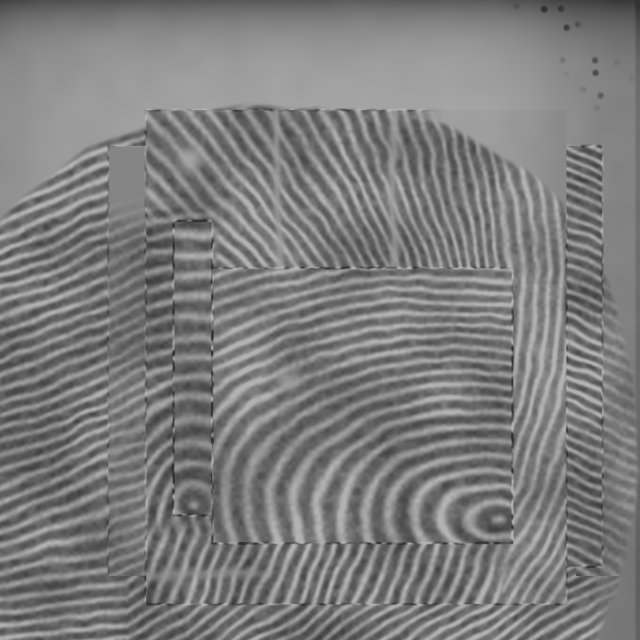
This pattern is drawn by a Shadertoy shader. Its source:

```glsl
// A gray fingerprint collage: rectangular patches of curved ridges over a larger faded print.
const float TAU = 6.2831853;

float hash(vec2 p) {
    p = fract(p * vec2(0.1031, 0.1137));
    p += dot(p, p.yx + 33.33);
    return fract((p.x + p.y) * p.x * 7.31);
}
float noise(vec2 p) {
    vec2 i = floor(p), f = fract(p);
    f = f * f * (3.0 - 2.0 * f);
    float low = mix(hash(i), hash(i + vec2(1, 0)), f.x);
    float high = mix(hash(i + vec2(0, 1)), hash(i + vec2(1, 1)), f.x);
    return mix(low, high, f.y);
}
vec2 wobble(vec2 p) {
    return vec2(noise(p), noise(p + 31.0)) - 0.5;
}
float boxDistance(vec2 p, vec2 a, vec2 b) {
    vec2 d = abs(p - 0.5 * (a + b)) - 0.5 * (b - a);
    return length(max(d, 0.0)) + min(max(d.x, d.y), 0.0);
}

// Ridge families: distance from a centre, and rays leaving a focus
float arcs(vec2 p, vec2 centre, float squash) {
    return length((p - centre) * vec2(squash, 1.0));
}
float rays(vec2 p, vec2 focus) {
    return atan(p.x - focus.x, focus.y - p.y);
}

// Skin ridges: narrow pale furrows between dark beaded lines
float ridgeTone(vec2 p, float phase, float mean, float contrast) {
    float grain = noise(p * 82.0);
    float fine = noise(p * 170.0 + 5.0);
    float blotch = noise(p * 13.0 + 7.0);
    float wave = cos(TAU * phase) + 0.2 * cos(2.0 * TAU * phase);
    float ink = wave < 0.0 ? 0.55 + 1.15 * grain : 0.75 + 0.4 * grain;
    return mean + contrast * wave * ink * (0.8 + 0.4 * blotch)
         + 0.07 * (fine - 0.5) + 0.15 * (blotch - 0.5);
}

// Lays a patch over the tone, with broken dashes along its border
float paste(vec2 p, float tone, float patchTone, float d, float dashes) {
    float pixel = 0.75 / iResolution.y;
    float dash = dashes * 0.65 * (noise(p * 125.0 + 3.0) - 0.55);
    tone = mix(tone, patchTone, 1.0 - smoothstep(-pixel, pixel, d));
    return tone + dash * (1.0 - smoothstep(0.0, 0.0035, abs(d)));
}
float spot(vec2 p, vec2 centre, float radius) {
    vec2 d = (p - centre) / radius;
    return exp(-dot(d, d));
}
float band(float x, float width) {
    return exp(-x * x / (width * width));
}

// Positive inside the rounded fingertip outline
float fingerDepth(vec2 p) {
    vec2 d = p - vec2(0.482, 0.703);
    d = pow(abs(d) / vec2(d.x < 0.0 ? 0.60 : 0.514, 0.54), vec2(2.3));
    return 1.0 - pow(d.x + d.y, 1.0 / 2.3);
}
float background(vec2 p) {
    float tone = 0.65 - 0.30 * exp(-p.y * 22.0) - 0.09 * exp(-p.x * 7.0);
    tone -= 0.14 * smoothstep(0.72, 1.0, p.x) + 0.05 * smoothstep(0.3, 1.0, p.y);
    return tone - 0.08 * smoothstep(0.990, 0.996, p.x) + 0.02 * (noise(p * 30.0) - 0.5);
}
// Dust scattered in a slanted band
float dust(vec2 p) {
    vec2 cell = floor(p * 38.0);
    vec2 centre = 0.3 + 0.4 * vec2(hash(cell), hash(cell + 19.0));
    float present = step(0.55, hash(cell + 41.0)) * band(p.x - 0.84 - 0.8 * p.y, 0.035);
    float size = 1.0 - smoothstep(0.08, 0.28, length(fract(p * 38.0) - centre));
    return present * size * step(p.y, 0.21);
}

void mainImage(out vec4 fragColor, in vec2 fragCoord) {
    vec2 p = fragCoord / iResolution.xy;
    p.y = 1.0 - p.y;
    vec2 q = p + 0.011 * wobble(p * 13.0) + 0.005 * wobble(p * 38.0);
    float backdrop = background(p);
    float inside = smoothstep(-0.005, 0.018, fingerDepth(q));

    // Large outer print
    float bend = smoothstep(0.70, 0.94, q.y);
    float slant = mix(0.40 * q.x, 0.10 * q.x + 0.55 * max(q.x - 0.2, 0.0), bend);
    slant = mix(slant, -0.5 * q.x, step(0.9, p.x) * step(p.y, 0.9));
    float faded = mix(0.135, 0.055, smoothstep(0.9, 0.96, p.x));
    float outer = ridgeTone(p, (q.y + slant) * 46.0, 0.47, faded);
    float tone = mix(backdrop - 0.22 * dust(p), outer, inside);

    // Pale strip on the left and dark strip on the right
    float pale = ridgeTone(p, (q.y + 0.45 * q.x) * 47.0, 0.47, 0.075);
    pale = mix(0.52, pale, smoothstep(0.30, 0.38, p.y));
    tone = paste(p, tone, pale, boxDistance(p, vec2(0.169, 0.228), vec2(0.24, 0.90)), 0.4);
    float side = ridgeTone(p, (q.y - 0.45 * q.x) * 53.0, 0.47, 0.14);
    tone = paste(p, tone, side, boxDistance(p, vec2(0.88, 0.228), vec2(0.941, 0.885)), 0.7);

    // Main frame: fanned top, arched flank, slanted foot, upright right side
    float frame = ridgeTone(p, rays(q, vec2(0.85, 0.88)) * 33.0, 0.49, 0.12);
    float flank = ridgeTone(p, arcs(q, vec2(0.35, 0.81), 1.0) * 40.0, 0.45, 0.14);
    float foot = ridgeTone(p, arcs(q, vec2(1.56, 1.30), 1.0) * 47.0, 0.46, 0.14);
    float upright = ridgeTone(p, arcs(q, vec2(0.13, 0.45), 1.0) * 51.0, 0.53, 0.11);
    frame = mix(frame, flank, smoothstep(0.31, 0.36, p.y) * smoothstep(0.35, 0.32, p.x));
    frame = mix(frame, foot, smoothstep(0.80, 0.85, p.y));
    frame = mix(frame, upright, smoothstep(0.77, 0.80, p.x));
    float crease = min(abs(q.x - 0.434), abs(q.x - 0.614));
    frame = mix(frame, 0.62, 0.75 * band(crease, 0.007) * step(p.y, 0.419));
    frame = mix(frame, 0.65, 0.9 * spot(q, vec2(0.295, 0.247), 0.019));
    frame = mix(frame, 0.59, 0.6 * band(q.y - 0.90, 0.008) * smoothstep(0.45, 0.38, p.x));
    float tip = max(inside, smoothstep(0.70, 0.62, p.x));
    frame = mix(backdrop - 0.02, frame, tip);
    tone = paste(p, tone, frame, boxDistance(p, vec2(0.228, 0.172), vec2(0.885, 0.944)), 0.7 * tip);

    // Narrow whorled inset
    float inset = ridgeTone(p, arcs(q, vec2(0.305, 0.785), 1.0) * 31.0, 0.47, 0.13);
    tone = paste(p, tone, inset, boxDistance(p, vec2(0.271, 0.345), vec2(0.332, 0.805)), 1.0);

    // Central arches gathering into a loop
    vec2 loopCentre = vec2(0.781 - 0.25 * max(0.815 - q.y, 0.0), 0.815);
    float radius = arcs(q, loopCentre, 0.59);
    float depth = smoothstep(0.40, 0.80, p.y) * smoothstep(0.35, 0.75, p.x);
    float core = ridgeTone(p, radius * (38.0 + 24.0 * radius), 0.51 - 0.04 * depth, 0.12 + 0.025 * depth);
    core = mix(core, 0.63, 0.8 * spot(q, vec2(0.45, 0.59), 0.016));
    tone = paste(p, tone, core, boxDistance(p, vec2(0.332, 0.419), vec2(0.801, 0.849)), 1.0);
    fragColor = vec4(vec3(clamp(tone, 0.2, 0.70)), 1.0);
}
```
